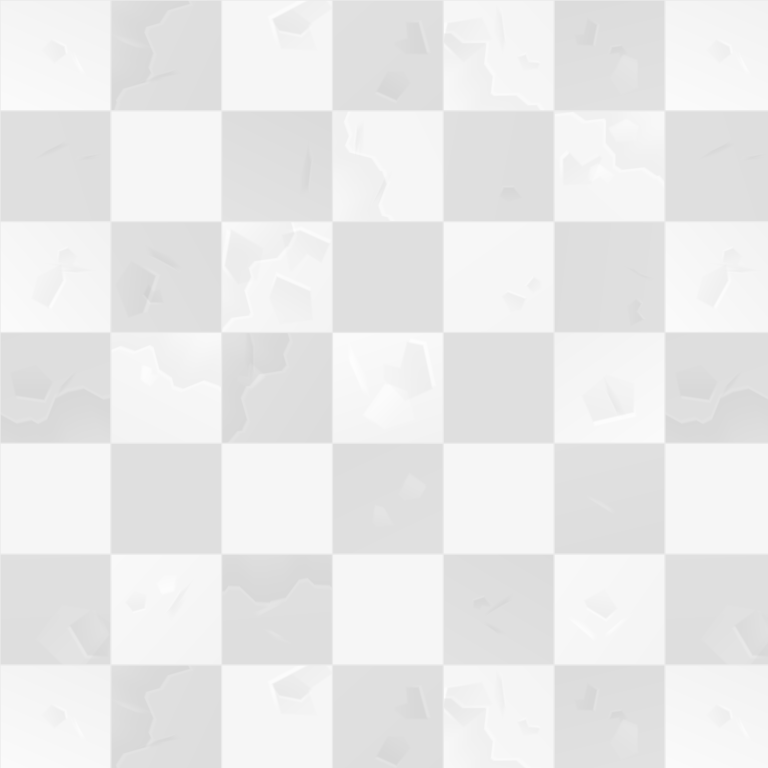
A Shadertoy shader for this pattern:

```glsl
// Pale grey checkerboard whose tiles carry faint chips, slivers and facets, repeating every six tiles.

float hash(vec2 id, float k) {
    return fract(sin(dot(vec3(id, k), vec3(12.99, 78.23, 37.72))) * 43758.5);
}

vec2 direction(float turns) {
    return vec2(cos(6.2832 * turns), sin(6.2832 * turns));
}

// Distance to an irregular five-sided chip of about unit radius, sometimes notched
float chipDistance(vec2 q, vec2 id, float seed) {
    float d = -1.0;
    for (int i = 0; i < 5; i++) {
        float side = float(i);
        float turns = (side + 0.6 * hash(id, seed + side)) / 5.0;
        d = max(d, dot(q, direction(turns)) - mix(0.6, 1.0, hash(id, seed + side + 5.0)));
    }
    if (hash(id, seed + 10.0) < 0.35) {
        float turns = hash(id, seed + 11.0);
        d = max(d, min(dot(q, direction(turns)) - 0.1, dot(q, direction(turns + 0.22)) - 0.05));
    }
    return d;
}

// Brightness offset of the wear inside one tile
float wear(vec2 uv, vec2 id, float soft) {
    if (hash(id, 1.0) < 0.3) return 0.0;

    // Broad shading across the tile
    vec2 slope = direction(hash(id, 2.0));
    float shade = 0.028 * hash(id, 3.0) * dot(uv - 0.5, slope);

    // Large facet with a jagged border and a thin lit edge
    if (hash(id, 4.0) < 0.3) {
        float along = dot(uv, vec2(-slope.y, slope.x));
        float jag = abs(fract(along * 1.4 + hash(id, 5.0)) - 0.5)
                  + 0.3 * abs(fract(along * 3.7) - 0.5);
        float d = dot(uv - 0.5, slope) - 0.3 + 0.45 * jag;
        shade -= 0.026 * smoothstep(-soft, soft, d) * smoothstep(0.6, 0.0, d);
        shade += 0.012 * smoothstep(0.03, 0.0, abs(d + 0.02));
    }

    // Scattered chips, some stretched into slivers
    for (int i = 0; i < 3; i++) {
        float seed = 20.0 + 30.0 * float(i);
        if (hash(id, seed) < 0.3) continue;
        vec2 center = 0.18 + 0.64 * vec2(hash(id, seed + 1.0), hash(id, seed + 2.0));
        vec2 axis = direction(hash(id, seed + 3.0));
        float size = mix(0.08, 0.32, pow(hash(id, seed + 4.0), 1.5));
        bool sliver = hash(id, seed + 5.0) < 0.4;
        float squeeze = sliver ? 5.0 : 1.2;
        if (sliver) size = mix(0.1, 0.24, hash(id, seed + 4.0));

        vec2 q = uv - center;
        q = vec2(dot(q, axis), squeeze * dot(q, vec2(-axis.y, axis.x))) / size;
        float blur = soft * squeeze / size;
        float fill = smoothstep(blur, -blur, chipDistance(q, id, seed + 6.0));

        // The chip fades to one side; a lit rim shows past the other
        float fade = mix(0.35, 1.0, smoothstep(-0.9, 0.8, q.y));
        float tone = hash(id, seed + 18.0) < 0.65 ? -0.028 : 0.022;
        float rim = smoothstep(blur, -blur, chipDistance(q - vec2(0.06, 0.17), id, seed + 6.0));
        shade += tone * fade * fill + 0.018 * rim * (1.0 - fill) * smoothstep(0.0, 0.7, q.y);
    }
    return shade;
}

void mainImage(out vec4 fragColor, in vec2 fragCoord) {
    // Tiles are counted from the upper left corner
    vec2 p = vec2(fragCoord.x, iResolution.y - fragCoord.y) / iResolution.y * 6.93;
    float soft = max(6.93 / iResolution.y, 0.012);
    vec2 uv = fract(p);
    vec2 id = mod(floor(p), 6.0);

    // Smooth checker: each axis flips sign at a tile border
    vec2 edge = min(uv, 1.0 - uv);
    vec2 flip = (1.0 - 2.0 * mod(id, 2.0)) * smoothstep(-soft, soft, edge) * 2.0;
    vec2 border = smoothstep(0.0, soft, edge);
    flip = (1.0 - 2.0 * mod(id, 2.0)) * border;
    float grey = mix(0.873, 0.965, 0.5 + 0.5 * flip.x * flip.y);

    grey += wear(uv, id, soft) * border.x * border.y;
    fragColor = vec4(vec3(clamp(grey, 0.0, 1.0)), 1.0);
}
```
